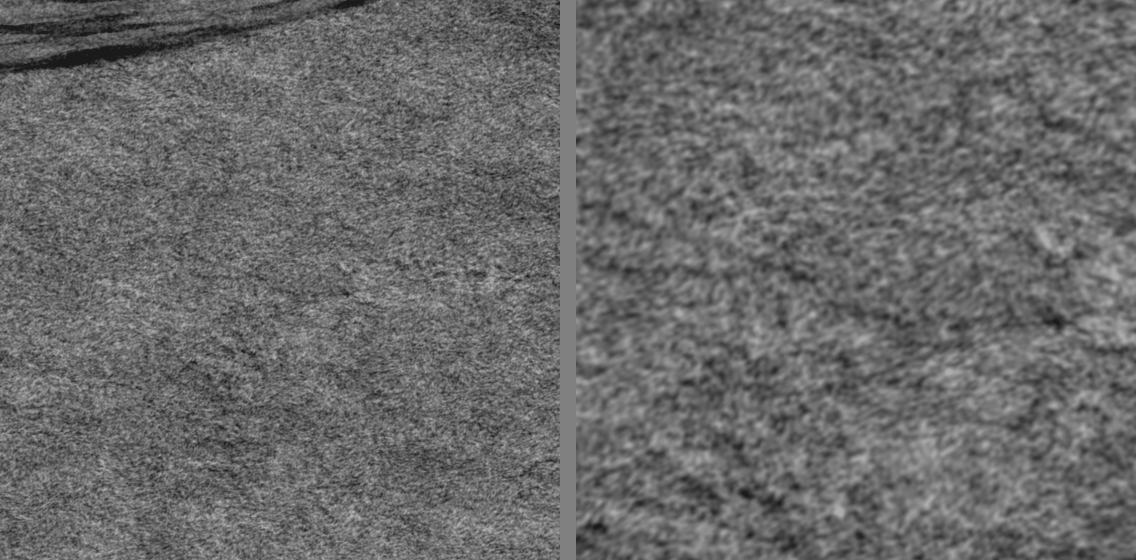
Left: the whole. Right: its middle third, enlarged.
This texture is drawn by a Shadertoy shader. Its source:

```glsl
// Grey weathered rock face: grainy slope with small creases under dark layered strata

vec2 hashGradient(vec2 cell) {
    uvec2 q = uvec2(ivec2(cell) + 32768) * uvec2(1597334673u, 3812015801u);
    uint h = (q.x ^ q.y) * 1597334673u;
    h = (h ^ (h >> 15)) * 2246822519u;
    h ^= h >> 13;
    return vec2(h & 65535u, h >> 16) / 32767.5 - 1.0;
}

// Gradient noise, centred on zero
float noise(vec2 p) {
    vec2 i = floor(p), f = p - i;
    vec2 u = f * f * f * (f * (f * 6.0 - 15.0) + 10.0);
    float a = dot(hashGradient(i), f);
    float b = dot(hashGradient(i + vec2(1, 0)), f - vec2(1, 0));
    float c = dot(hashGradient(i + vec2(0, 1)), f - vec2(0, 1));
    float d = dot(hashGradient(i + vec2(1, 1)), f - vec2(1, 1));
    return mix(mix(a, b, u.x), mix(c, d, u.x), u.y);
}

vec2 tilt(vec2 p, float angle) {
    float c = cos(angle), s = sin(angle);
    return vec2(c * p.x + s * p.y, c * p.y - s * p.x);
}

// Thin broken line where the folded noise crosses zero
float crease(vec2 p) {
    float n = noise(p * vec2(7, 15) + 3.7) + 0.45 * noise(p * vec2(19, 33))
            + 0.25 * noise(p * vec2(55, 70));
    return smoothstep(0.13, 0.0, abs(n));
}

// Octaves of flattened grain, from broad patches to fine grit
float grain(vec2 p) {
    float g = 0.08 * noise(p * vec2(3, 5) + 8.3);
    g += 0.13 * noise(tilt(p, -0.12) * vec2(9, 21));
    g += 0.19 * noise(tilt(p, -0.2) * vec2(36, 76) + 5.1);
    g += 0.28 * noise(tilt(p, 0.12) * vec2(105, 165));
    g += 0.22 * noise(tilt(p, 0.5) * vec2(205, 250));
    return g;
}

void mainImage(out vec4 fragColor, in vec2 fragCoord) {
    vec2 uv = fragCoord / iResolution.xy;
    vec2 warped = uv + 0.012 * vec2(noise(uv * 9.0), noise(uv * 11.0 + 20.0));
    float grit = grain(warped);

    // Slope: soft shading, darker towards the upper right
    float slope = 0.415 + grit;
    slope += 0.025 * smoothstep(0.45, 0.8, uv.y) * (1.0 - uv.x);
    slope -= 0.07 * smoothstep(0.6, 1.0, uv.x) * smoothstep(0.75, 1.0, uv.y);

    // Lit crests with shadowed hollows beneath, clustered in the lower half
    float lowerHalf = smoothstep(0.03, 0.2, uv.y) * smoothstep(0.65, 0.45, uv.y);
    float cluster = smoothstep(0.0, 0.3, noise(uv * vec2(5, 8) + 2.4)) * lowerHalf;
    float crest = crease(warped);
    float hollow = crease(warped + vec2(0.003, 0.012)) * (1.0 - crest);
    slope += (0.03 * lowerHalf + 0.08 * cluster) * crest;
    slope -= (0.02 * lowerHalf + 0.14 * cluster) * hollow;

    // Strata: stretched bands broken by dark gaps
    float bend = uv.y - 0.05 * uv.x - 0.12 * uv.x * uv.x;
    vec2 layer = vec2(uv.x, bend + 0.004 * noise(uv * 30.0));
    float bands = noise(layer * vec2(4, 62)) + 0.6 * noise(layer * vec2(11, 130) + 9.0);
    float strata = 0.37 + 0.7 * grit + 0.16 * bands;
    strata -= 0.22 * smoothstep(0.02, 0.2, noise(layer * vec2(3.5, 48) + 31.0));

    // Curved overhang with a shadow along its lower edge, fading to the right
    float edge = 0.868 + 0.08 * uv.x + 0.17 * uv.x * uv.x;
    float above = uv.y - edge + 0.008 * noise(uv * vec2(14, 9)) + 0.004 * noise(uv * 60.0);
    float fade = smoothstep(0.72, 0.35, uv.x);
    strata -= 0.2 * fade * exp(-pow((above - 0.012) / 0.011, 2.0));
    slope -= 0.12 * fade * exp(-max(-above, 0.0) / 0.012);

    float grey = mix(slope, strata, smoothstep(-0.004, 0.005, above));
    fragColor = vec4(vec3(clamp(grey, 0.1, 0.68)), 1.0);
}
```
